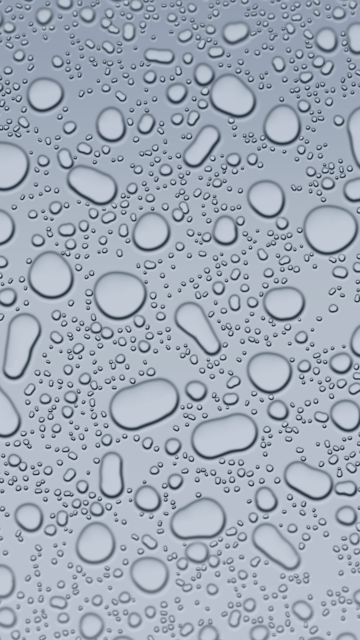
Give the GLSL for this texture, as a Shadertoy shader.

```glsl
// Water drops of many sizes beaded on a pale blue-grey sheet, lit from above.

const int LEVELS = 4;
const vec4 PRESENCE = vec4(0.82, 0.50, 0.56, 0.62);
const vec3 SHEET_TOP = vec3(0.57, 0.62, 0.69);
const vec3 SHEET_MID = vec3(0.705, 0.742, 0.787);
const vec3 SHEET_LOW = vec3(0.725, 0.760, 0.808);
const vec3 DROP_PALE = vec3(0.775, 0.807, 0.853);
const vec3 DROP_SHADE = vec3(0.47, 0.52, 0.58);
const vec3 RIM_DARK = vec3(0.14, 0.19, 0.24);
const vec3 GLINT = vec3(0.86, 0.89, 0.93);

// A bead is a tapered capsule from tail to head.
struct Bead { vec2 tail; vec2 head; float radius; float taper; float phase; };

vec4 hash4(vec3 v) {
    vec4 h = fract(v.xyzx * vec4(0.1031, 0.1030, 0.0973, 0.1099));
    h += dot(h, h.wzxy + 33.33);
    return fract((h.xxyz + h.yzzw) * h.zywx);
}

mat2 turn(float angle) {
    float c = cos(angle), s = sin(angle);
    return mat2(c, s, -s, c);
}

float cellSize(int level) { return 0.125 * pow(0.48, float(level)); }

// Each size has its own tilted grid, which hides the rows.
mat2 gridTurn(int level) { return turn(0.45 + 0.83 * float(level)); }

// Radius is zero where the cell is empty.
Bead makeBead(vec2 id, int level) {
    float size = cellSize(level);
    vec4 a = hash4(vec3(id + 71.0, float(level) * 13.0 + 5.0));
    vec4 b = hash4(vec3(id + 29.0, float(level) * 17.0 + 41.0));
    float jitter = level == 0 ? 0.36 : 0.6;
    vec2 center = (id + 0.5 + jitter * (a.xy - 0.5)) * size;
    float y = (center * gridTurn(level)).y;
    float stretch = smoothstep(0.45, 1.0, b.x) * (level == 0 ? 1.0 : 0.45);
    float radius = size * mix(0.15, 0.34, a.z) * (1.0 - 0.3 * stretch);
    if (level == 0) {
        float band = smoothstep(0.98, 0.72, y) * smoothstep(-0.05, 0.28, y);
        radius = size * mix(0.19, 0.34, a.z) * (1.0 - 0.3 * stretch);
        radius *= mix(0.5, 1.0, band);
    }
    vec2 axis = turn(6.2832 * b.y) * vec2(radius * 1.25 * stretch, 0.0);
    radius *= step(a.w, PRESENCE[level]);
    return Bead(center - axis, center + axis, radius, 0.45 * b.z * stretch, 6.2832 * b.w);
}

// Signed distance in x, outward direction in yz, radius in w.
vec4 beadField(vec2 p, Bead bead) {
    vec2 axis = bead.head - bead.tail;
    vec2 rel = p - bead.tail;
    float along = clamp(dot(rel, axis) / max(dot(axis, axis), 1e-9), 0.0, 1.0);
    vec2 away = rel - axis * along;
    vec2 mid = rel - 0.5 * axis;
    float angle = atan(mid.y, mid.x + 1e-7);
    float lumps = 0.05 * sin(2.0 * angle + bead.phase) + 0.035 * sin(3.0 * angle - bead.phase);
    float reach = bead.radius * (1.0 - bead.taper * along + lumps);
    float len = length(away);
    return vec4(len - reach, away / max(len, 1e-6), bead.radius);
}

// Distance to the beads of one size, with no regard for other sizes.
float levelDistance(vec2 p, int level) {
    vec2 q = gridTurn(level) * p;
    vec2 base = floor(q / cellSize(level) - 0.5);
    float nearest = 1.0;
    for (int i = 0; i < 4; i++) {
        Bead bead = makeBead(base + vec2(i % 2, i / 2), level);
        if (bead.radius > 0.0) nearest = min(nearest, beadField(q, bead).x);
    }
    return nearest;
}

bool isClear(vec2 center, float margin, int level) {
    for (int bigger = 0; bigger < level; bigger++)
        if (levelDistance(center, bigger) < margin) return false;
    return true;
}

// Nearest bead of one size that does not touch a bigger one.
vec4 nearestBead(vec2 p, int level) {
    mat2 grid = gridTurn(level);
    vec2 q = grid * p;
    vec2 base = floor(q / cellSize(level) - 0.5);
    vec4 nearest = vec4(1.0, 0.0, 1.0, 0.01);
    for (int i = 0; i < 4; i++) {
        Bead bead = makeBead(base + vec2(i % 2, i / 2), level);
        vec4 field = beadField(q, bead);
        if (bead.radius <= 0.0 || field.x > 0.015 || field.x > nearest.x) continue;
        vec2 center = 0.5 * (bead.head + bead.tail);
        float extent = bead.radius + 0.5 * length(bead.head - bead.tail);
        if (isClear(center * grid, extent + 0.0015, level))
            nearest = vec4(field.x, field.yz * grid, field.w);
    }
    return nearest;
}

float ridge(float x, float width) { return exp(-x * x / (width * width)); }

vec3 shadeBead(vec3 color, vec4 bead, float blur) {
    float d = bead.x, radius = bead.w;
    float facing = dot(bead.yz, normalize(vec2(0.25, -1.0)));
    float rimWidth = clamp(0.17 * radius, 0.0009, 0.0024) + 0.4 * blur;
    float inside = smoothstep(blur, -blur, d);
    // pale body, greyer towards its upper edge
    vec3 body = mix(color, DROP_PALE, 0.8);
    float topShade = exp(min(d, 0.0) / (0.28 * radius)) * smoothstep(0.1, -1.0, facing);
    body = mix(body, DROP_SHADE, 0.6 * topShade);
    // bright line below, dark rim strongest on the lower side
    color = mix(color, GLINT, 0.35 * ridge(d - 2.0 * rimWidth, rimWidth) * max(facing, 0.0));
    color = mix(color, body, inside);
    float rim = mix(0.38, 0.98, smoothstep(-0.5, 0.8, facing)) * 0.0013 / max(blur, 0.0013);
    return mix(color, RIM_DARK, max(rim, 0.3) * ridge(d + 0.4 * rimWidth, rimWidth));
}

void mainImage(out vec4 fragColor, in vec2 fragCoord) {
    vec2 p = fragCoord / iResolution.y;
    vec3 color = mix(SHEET_LOW, SHEET_MID, smoothstep(0.0, 0.55, p.y));
    color = mix(color, SHEET_TOP, smoothstep(0.5, 1.05, p.y));
    // focus is sharpest across the middle
    float blur = 0.0011 + 0.0013 * smoothstep(0.3, 0.0, p.y) + 0.0006 * smoothstep(0.8, 1.0, p.y);
    blur = max(blur, 0.6 / iResolution.y);
    for (int level = LEVELS - 1; level >= 0; level--)
        color = shadeBead(color, nearestBead(p, level), blur);
    fragColor = vec4(color, 1.0);
}
```
